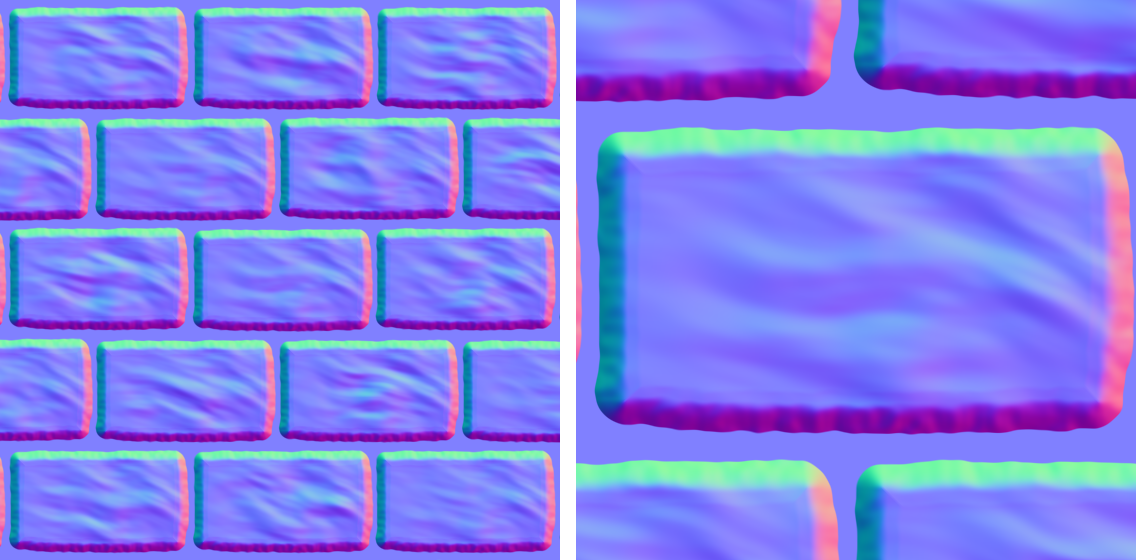
Left: the whole. Right: its middle third, enlarged.
This texture map is drawn by a WebGL 2 fragment shader. Its source:

```glsl
#version 300 es
precision highp float;
precision highp int;
// Tangent-space normal map of a running-bond wall of rough stone bricks.
// All bricks share one worn outline with a steep bevel; the dents on each
// face mix a shared streaky relief with a relief seeded per brick.

uniform vec2 u_resolution;
out vec4 fragColor;

#define PITCH vec2(0.3277, 0.1979)         // brick spacing
#define FIRST_CENTRE vec2(0.1777, 0.1042)  // centre of the lower left brick
#define ROW_SHIFT 0.1545                   // sideways shift of odd rows
#define HALF_SIZE vec2(0.1590, 0.0905)
#define CORNER 0.016
#define BEVEL_WIDTH 0.019
#define BEVEL_SLOPE 3.0
#define ROUGHNESS 0.0032                   // wobble of the outline
#define DENT_DEPTH 0.0125
#define DENT_SCALE vec2(10.0, 25.0)        // streaks run sideways
#define JITTER 0.003                       // placement error of a brick

// Integer hash giving two values in 0..1
vec2 hash2(ivec2 cell, int seed) {
    uvec2 v = uvec2(cell + ivec2(seed * 37, seed * 91));
    v = v * 1664525u + 1013904223u;
    v.x += v.y * 1664525u;
    v.y += v.x * 1664525u;
    v ^= v >> 16u;
    v.x += v.y * 1664525u;
    v.y += v.x * 1664525u;
    v ^= v >> 16u;
    return vec2(v & 65535u) / 65535.0;
}

float corner(ivec2 cell, vec2 offset, int seed) {
    return dot(hash2(cell, seed) * 2.0 - 1.0, offset);
}

// Gradient noise with a quintic fade
float noise(vec2 p, int seed) {
    ivec2 i = ivec2(floor(p));
    vec2 f = fract(p);
    vec2 u = f * f * f * (f * (f * 6.0 - 15.0) + 10.0);
    float low = mix(corner(i, f, seed),
                    corner(i + ivec2(1, 0), f - vec2(1, 0), seed), u.x);
    float high = mix(corner(i + ivec2(0, 1), f - vec2(0, 1), seed),
                     corner(i + ivec2(1, 1), f - vec2(1, 1), seed), u.x);
    return mix(low, high, u.y);
}

// Signed distance to the worn outline, negative inside
float outline(vec2 p) {
    vec2 q = p / HALF_SIZE;
    float below = max(-q.y, 0.0);
    float rough = ROUGHNESS * (noise(p * 27.0, 3) + 0.4 * noise(p * 85.0, 4) * (1.0 + below));
    p.x += 0.009 * q.y * q.y * max(q.x, 0.0);   // right side bulges
    p.y -= 0.006 * q.x * q.x * below;           // underside sags
    vec2 a = abs(p) - HALF_SIZE + CORNER;
    return length(max(a, 0.0)) + min(max(a.x, a.y), 0.0) - CORNER + rough;
}

// Streaky relief, bent by a slow warp
float streaks(vec2 p, int seed) {
    p.y += 0.22 * p.x + 0.03 * noise(p * 9.0, seed + 1);
    vec2 s = p * DENT_SCALE + 0.37;
    return noise(s, seed) + 0.28 * noise(s * 2.1, seed + 2);
}

float dents(vec2 p, int seed, float strength) {
    float calmLeft = mix(0.35, 1.0, smoothstep(-0.11, 0.04, p.x));
    vec2 q = p / HALF_SIZE;
    float middle = 1.0 - smoothstep(0.2, 1.1, length(q));
    return DENT_DEPTH * (calmLeft * streaks(p, 11) + strength * middle * streaks(p, seed));
}

void main() {
    vec2 uv = gl_FragCoord.xy / u_resolution;
    float pixel = 1.0 / min(u_resolution.x, u_resolution.y);

    // Find the brick and the position within it
    float row = floor((uv.y - FIRST_CENTRE.y) / PITCH.y + 0.5);
    vec2 start = FIRST_CENTRE + vec2(ROW_SHIFT * mod(row, 2.0), 0.0);
    float column = floor((uv.x - start.x) / PITCH.x + 0.5);
    ivec2 brick = ivec2(int(column), int(row));
    vec2 place = hash2(brick, 7) - 0.5;
    vec2 p = uv - start - vec2(column, row) * PITCH - place * JITTER;

    // Outline and its outward direction
    vec2 e = vec2(0.0012, 0.0);
    float d = outline(p);
    vec2 outward = vec2(outline(p + e) - outline(p - e),
                        outline(p + e.yx) - outline(p - e.yx)) / (2.0 * e.x);

    // Bevel: steep at the rim, with a faint step at its foot
    float depth = -d / BEVEL_WIDTH;
    float bevel = BEVEL_SLOPE * (1.0 - smoothstep(0.1, 1.0, depth));
    bevel *= 1.0 + 0.5 * noise(p * 22.0, 5) + 0.5 * max(0.0, max(-outward.x, -outward.y));
    bevel += 0.12 * (1.0 - smoothstep(1.2, 1.4, depth));

    // Dents on the face
    int seed = 40 + 5 * (brick.x + 1) + 31 * brick.y;
    float strength = mix(0.3, 1.5, hash2(brick, 9).x);
    vec2 tilt = vec2(dents(p + e, seed, strength) - dents(p - e, seed, strength),
                     dents(p + e.yx, seed, strength) - dents(p - e.yx, seed, strength)) / (2.0 * e.x);

    // Encode the normal; the mortar is flat
    vec3 face = normalize(vec3(outward * bevel - tilt, 1.0));
    float cover = 1.0 - smoothstep(-pixel, pixel, d);
    vec3 normal = mix(vec3(0.0, 0.0, 1.0), face, cover);
    fragColor = vec4(normal * 0.5 + 0.5, 1.0);
}
```
